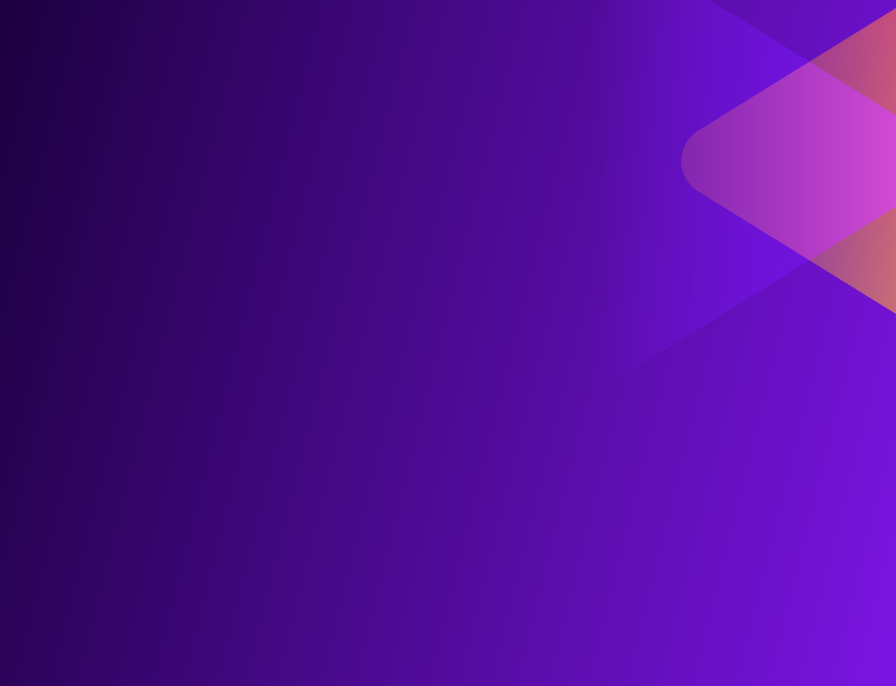
A Shadertoy shader for this background:

```glsl
// A deep violet diagonal gradient with two translucent triangles at the upper right.
// A faint panel points right and fades in; a rounded pink wedge points left across it.
// Both are distance functions, in units of the canvas height.

const vec3 NIGHT        = vec3(0.110, 0.000, 0.250);
const vec3 VIOLET       = vec3(0.480, 0.080, 0.890);
const vec3 PANEL        = vec3(0.440, 0.075, 0.880);
const vec3 ORCHID_TIP   = vec3(0.510, 0.150, 0.690);
const vec3 ORCHID_FAR   = vec3(0.820, 0.290, 0.830);
const vec3 ROSE_NEAR    = vec3(0.620, 0.225, 0.570);
const vec3 ROSE_FAR     = vec3(0.775, 0.310, 0.490);
const vec3 AMBER_NEAR   = vec3(0.620, 0.290, 0.580);
const vec3 AMBER_FAR    = vec3(0.785, 0.430, 0.465);

const float SLANT       = 0.25;                 // tilt of the background gradient
const float AXIS_Y      = 0.7653;               // shared axis of both triangles
const vec2  SLOPE       = vec2(0.850, 0.527);   // cosine and sine of the half angle
const float WEDGE_X     = 0.9464;               // wedge tip before rounding
const float WEDGE_ROUND = 0.052;
const float PANEL_LEFT  = 0.869;
const float PANEL_APEX  = 1.4133;
const float PANEL_ROUND = 0.060;
const vec2  PANEL_FADE  = vec2(0.869, 1.200);   // where the panel fades in

// Wedge opening toward +x from the origin, with a rounded tip
float roundedWedge(vec2 p, float radius) {
    vec2 q = vec2(p.x - radius / SLOPE.y, abs(p.y));
    float side = dot(q, vec2(-SLOPE.y, SLOPE.x));
    return (dot(q, SLOPE) < 0.0 ? length(q) : side) - radius;
}

float smoothMax(float a, float b, float k) {
    float h = max(k - abs(a - b), 0.0) / k;
    return max(a, b) + 0.25 * h * h * k;
}

// Right-pointing triangle with softened left corners
float panelShape(vec2 p) {
    vec2 q = vec2(PANEL_APEX - p.x, abs(p.y - AXIS_Y));
    float side = dot(q, vec2(-SLOPE.y, SLOPE.x));
    return smoothMax(side, PANEL_LEFT - p.x, PANEL_ROUND);
}

float coverage(float d, float pixel) {
    return clamp(0.5 - d / pixel, 0.0, 1.0);
}

float ramp(float from, float to, float x) {
    return clamp((x - from) / (to - from), 0.0, 1.0);
}

void mainImage(out vec4 fragColor, in vec2 fragCoord) {
    float pixel = 1.0 / iResolution.y;
    vec2 p = fragCoord * pixel;
    float aspect = iResolution.x * pixel;

    // Background gradient
    float t = (p.x + SLANT * (1.0 - p.y)) / (aspect + SLANT);
    vec3 color = mix(NIGHT, VIOLET, t);

    // Faint panel
    float inPanel = coverage(panelShape(p), pixel);
    float fade = ramp(PANEL_FADE.x, PANEL_FADE.y, p.x);
    color = mix(color, PANEL, inPanel * fade);

    // Wedge: orchid over the panel, rose above it and amber below
    float inWedge = coverage(roundedWedge(p - vec2(WEDGE_X, AXIS_Y), WEDGE_ROUND), pixel);
    vec3 orchid = mix(ORCHID_TIP, ORCHID_FAR, ramp(0.993, 1.306, p.x));
    float outward = ramp(1.177, 1.306, p.x);
    vec3 rose = mix(ROSE_NEAR, ROSE_FAR, outward);
    vec3 amber = mix(AMBER_NEAR, AMBER_FAR, outward);
    vec3 bare = mix(amber, rose, ramp(0.54, 0.99, p.y));
    color = mix(color, mix(bare, orchid, inPanel), inWedge);

    fragColor = vec4(color, 1.0);
}
```
